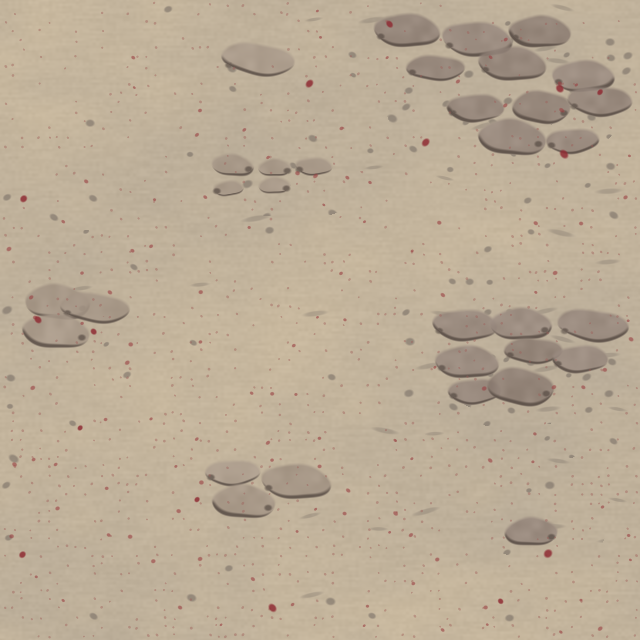
Write a Shadertoy shader that draws this pattern.

```glsl
// Clusters of flat ink-wash pebbles on mottled beige paper, spattered with red.
// Each cluster is a jittered grid of shaded ellipses, painted back to front;
// specks, grey droplets and wisps come from sparse cellular noise.

vec3 hash3(vec2 p) {
    vec3 q = fract(vec3(p.xyx) * vec3(.1031, .1030, .0973));
    q += dot(q, q.yxz + 33.33);
    return fract((q.xxy + q.yzz) * q.zyx);
}

float valueNoise(vec2 p) {
    vec2 id = floor(p), f = fract(p);
    f = f * f * (3. - 2. * f);
    float low  = mix(hash3(id).x, hash3(id + vec2(1, 0)).x, f.x);
    float high = mix(hash3(id + vec2(0, 1)).x, hash3(id + 1.).x, f.x);
    return mix(low, high, f.y);
}

// At most one soft dot per cell; stretch below 1 draws it out sideways
float specks(vec2 p, vec2 cells, float radius, float density, float stretch, float seed) {
    vec2 g = p * cells, id = floor(g) + seed;
    vec3 r = hash3(id);
    vec2 offset = (fract(g) - .3 - .4 * r.xy) / cells;
    offset.y += offset.x * (r.x - .5) * .6;
    float size = radius * (.5 + .5 * r.z);
    float present = step(hash3(id + 71.).y, density);
    return present * smoothstep(size + .001, size * .55, length(offset * vec2(stretch, 1)));
}

// Returns wash coverage in x and dark lower rim in y
vec2 pebble(vec2 p, vec2 halfSize, vec3 r) {
    vec2 q = p / halfSize;
    q.y += (r.x - .35) * .35 * q.x + .07 * sin(q.x * 4. + r.y * 6.3);
    float len = length(q);
    float dist = len * (len - 1.) / max(length(q / halfSize), .001);
    float blur = mix(.0018, .0035, smoothstep(-.3, .5, q.y));
    float body = smoothstep(blur, -blur, dist);

    // Crescent left between the outline and a raised copy of it
    float crescent = smoothstep(.0, .16, length(q - vec2(.3 * (r.z - .4), .27)) - 1.);
    float rim = body * crescent * smoothstep(.25, -.15, q.y);
    vec2 tip = p - halfSize * vec2(r.y < .65 ? -.8 : .78, -.36);
    float blob = smoothstep(.0065, .0025, length(tip * vec2(.8, 1)));
    return vec2(body, max(rim, blob * .85));
}

vec3 paper(vec2 uv) {
    float mottle = .5 + .17 * sin(uv.x * 7. + 2. * sin(uv.y * 5.))
                      + .14 * sin(uv.y * 11. - uv.x * 4. + 1.3);
    mottle += .5 * (valueNoise(uv * vec2(16, 22)) - .5);
    vec3 tone = mix(vec3(.785, .722, .620), vec3(.735, .682, .600), clamp(mottle, 0., 1.));
    float grain = valueNoise(uv * 190.) + valueNoise(uv * vec2(40, 260)) - 1.;
    return tone + .022 * grain;
}

void mainImage(out vec4 fragColor, in vec2 fragCoord) {
    vec2 uv = fragCoord / iResolution.xy;
    vec3 color = paper(uv);
    float near = 0., covered = 0.;

    // Clusters alternate between a swaying left column and a fuller right one
    for (int i = 0; i < 7; i++) {
        bool right = i % 2 == 1;
        int level = i / 2;
        float k = float(level);
        vec2 center = right ? vec2(.82, .18 + .18 * k + .08 * k * k)
                            : vec2(.32 - .2 * sin(2.1 * k - .53), .23 + .3 * k - .026 * k * k);
        int cols = right ? min(1 + 2 * level, 3) : (level < 2 ? 2 : 5 - 4 * (level - 2) - 2);
        cols = max(cols, 1);
        int rows = right ? min(1 + 2 * level, 4) : (level < 3 ? 2 : 1);
        float scale = !right && level == 2 ? .58 : 1.;
        float shear = right && level == 2 ? .05 : 0.;

        vec2 away = (uv - center) / (vec2(cols, rows) * vec2(.065, .042) * scale);
        near = max(near, exp(-dot(away, away)) * (right ? 1. : .35));

        // Upper rows first, so that lower pebbles lie in front
        for (int row = 0; row < rows; row++)
        for (int col = 0; col < cols; col++) {
            if (rows > 1 && row == rows - 1 && col == cols - 1) continue;
            vec3 r = hash3(vec2(col + 9 * i, row + 5 * i) + 3.);
            vec3 s = hash3(vec2(row + 7 * i, col + 13 * i) + 40.);
            vec2 cell = vec2(col, row) - .5 * vec2(cols - 1, rows - 1);
            vec2 place = cell * vec2(.1, -.045 - .006 * k) + vec2(shear * cell.y, 0);
            place += (r.xy - .5) * vec2(.045, .024);
            vec2 halfSize = vec2(.051, .025) * (.74 + .38 * s.x) * scale;
            halfSize.y *= .85 + .3 * s.y;
            vec2 ink = pebble(uv - center - place * scale, halfSize, s);

            vec3 wash = right ? vec3(.575, .515, .475) : vec3(.655, .595, .535);
            wash += .05 * (r.z - .5) + .06 * (valueNoise(uv * 65. + r.xy * 9.) - .5);
            color = mix(color, wash, ink.x * .86);
            color = mix(color, vec3(.33, .285, .255), ink.y * .8);
            covered = max(covered, ink.x);
        }
    }

    // Grey droplets and thin wisps gathered around the clusters
    float bare = 1. - covered;
    color = mix(color, vec3(.70, .66, .60), .25 * near * bare);
    float drops = specks(uv, vec2(32, 40), .0068, .02 + .4 * near, .8, 11.);
    float wisps = specks(uv, vec2(11, 48), .005, .02 + .25 * near, .22, 57.);
    color = mix(color, vec3(.47, .43, .395), bare * max(drops * .6, wisps * .32));

    // Red spatter in three sizes, denser toward the bottom
    float fall = 1.35 - .8 * uv.y;
    float fine = specks(uv, vec2(72), .0022, .22 * fall, 1., 5.);
    float medium = specks(uv, vec2(27), .0036, .17 * fall, .9, 23.);
    float large = specks(uv, vec2(11), .0075, .09 * fall, 1., 37.);
    color = mix(color, vec3(.62, .36, .34), .42 * fine);
    color = mix(color, vec3(.60, .24, .25), .6 * medium);
    color = mix(color, vec3(.56, .17, .20), .85 * large);
    fragColor = vec4(color, 1);
}
```
